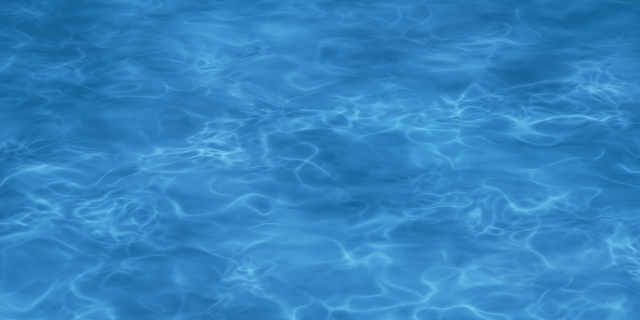
Reproduce this texture procedurally as a WebGL 2 fragment shader.

```glsl
#version 300 es
precision highp float;
// Sunlit pool water seen at a slant: soft blue swells, flattened ripples
// and patchy networks of thin caustic threads. The threads are the zero
// contours of warped gradient noise, layered over several scales.

#define MID_BLUE vec3(0.194, 0.514, 0.754)
#define TONE_STEP vec3(0.042, 0.050, 0.050)
#define TONE_BEND vec3(0.0, 0.0, -0.004)
#define GLINT vec3(0.50, 0.82, 0.93)
#define TONE_OFFSET -0.68
#define SWELL_GAIN 2.5
#define RIPPLE_GAIN 1.8
#define CAUSTIC_GAIN 2.6
#define THREAD_WIDTH 0.0068
#define FLATTEN 1.9
#define CORNER_SHADE 1.7

uniform vec2 u_resolution;
out vec4 fragColor;

vec2 hashGradient(vec2 cell) {
    vec2 h = vec2(dot(cell, vec2(127.1, 311.7)), dot(cell, vec2(269.5, 183.3)));
    return 2.0 * fract(sin(h) * 43758.5) - 1.0;
}

float noise(vec2 p) {
    vec2 i = floor(p), f = fract(p);
    vec2 u = f * f * f * (f * (f * 6.0 - 15.0) + 10.0);
    vec2 e = vec2(1.0, 0.0);
    float a = dot(hashGradient(i), f);
    float b = dot(hashGradient(i + e.xy), f - e.xy);
    float c = dot(hashGradient(i + e.yx), f - e.yx);
    float d = dot(hashGradient(i + e.xx), f - e.xx);
    return mix(mix(a, b, u.x), mix(c, d, u.x), u.y);
}

float fbm(vec2 p) {
    float sum = 0.0, amp = 1.0;
    for (int i = 0; i < 4; i++) {
        sum += amp * noise(p);
        p = mat2(0.96, 0.28, -0.28, 0.96) * p * 2.03 + 17.3;
        amp *= 0.5;
    }
    return sum;
}

vec2 warp(vec2 p, float freq, float amp) {
    return p + amp * vec2(noise(p * freq + 5.2), noise(p * freq + 41.7));
}

// Thin bright thread with a faint veil of light on one side
float thread(float n, float width) {
    float core = width * width / (n * n + width * width);
    float veil = smoothstep(-width, width, n) * exp(-8.0 * abs(n));
    return core + 0.25 * veil;
}

float caustics(vec2 p) {
    float sum = 0.0, freq = 2.8, amp = 1.0;
    for (int i = 0; i < 5; i++) {
        vec2 shift = vec2(13.7, 29.1) * float(i + 1);
        float level = 0.22 * noise(p * freq * 0.6 - shift);
        float n = noise(p * freq + shift) + level;
        // The two smallest scales share patches, so light gathers in clusters
        vec2 home = vec2(23.3, 49.5) * float(1 + min(i, 3));
        float patches = noise(p * vec2(3.0, 2.4) + home)
                      + 0.6 * noise(p * 7.0 - shift);
        float mask = 0.07 + 0.93 * smoothstep(-0.12, 0.52, patches);
        sum += amp * mask * thread(n, THREAD_WIDTH * freq);
        freq *= 1.6;
        amp *= 0.92;
    }
    return sum;
}

void main() {
    vec2 uv = gl_FragCoord.xy / u_resolution;
    float aspect = u_resolution.x / u_resolution.y;
    float side = 2.0 * uv.x - 1.0;

    // Slanted water plane: features shrink and flatten with distance
    vec2 plane = vec2(0.5 * side * aspect * (1.0 + 0.25 * uv.y),
                      FLATTEN * uv.y * (1.0 + 0.35 * uv.y));
    vec2 water = warp(plane + vec2(3.1, 7.4), 3.2, 0.12);
    water = warp(water, 10.0, 0.035);

    // Broad swells and small ripples
    float swell = fbm(plane * vec2(1.5, 1.4) + 11.0);
    float ripple = fbm(water * vec2(5.5, 8.5) + 23.0);
    float tone = TONE_OFFSET + SWELL_GAIN * swell + RIPPLE_GAIN * ripple;

    // Caustic light, fading toward the far side
    float nearness = mix(1.12, 0.5, smoothstep(0.5, 1.0, uv.y));
    tone += CAUSTIC_GAIN * nearness * caustics(water);

    // Deeper shade in the far corners
    tone -= CORNER_SHADE * side * side * uv.y;
    tone = max(tone, -2.5);

    // Tone to colour, with a slight drift between teal and violet blue
    float ramp = min(tone, 3.0);
    vec3 color = MID_BLUE + TONE_STEP * ramp + TONE_BEND * ramp * ramp;
    color = mix(color, GLINT, 0.9 * smoothstep(2.3, 6.5, tone));
    color += vec3(-0.02, 0.014, 0.008) * noise(plane * 1.3 + 60.0);
    fragColor = vec4(clamp(color, 0.0, 1.0), 1.0);
}
```
